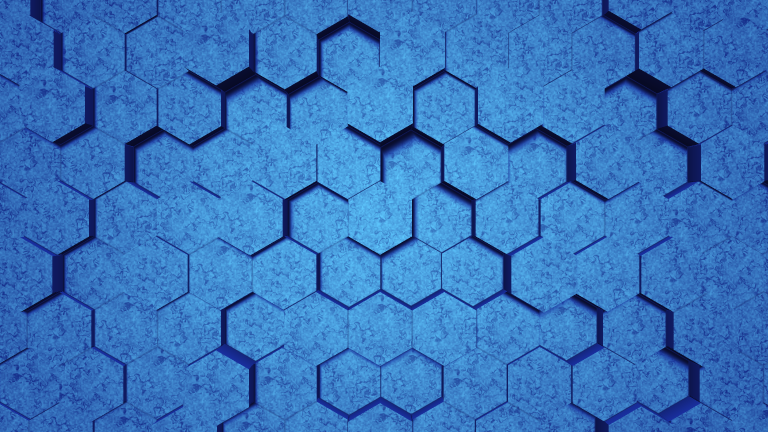
A Shadertoy shader for this background:

```glsl
// Field of blue stone hexagonal pillars at mixed heights, seen from above.
// Height layers are walked from top to bottom, each scaled for perspective;
// the first pillar reached gives a grained top or a shaded side wall.
#define TILES_ACROSS 12.0
#define LEVELS 16
#define DEPTH 0.068
#define GRID_SHIFT vec2(0.06, 0.03)
#define SEAM_WIDTH 0.016
#define SHADOW_REACH 0.30
#define GRAIN_SCALE 13.0
#define GRAIN_CONTRAST 1.25
#define SAMPLES 3

const vec3 STONE_LIGHT = vec3(0.31, 0.66, 0.90);
const vec3 STONE_DARK  = vec3(0.165, 0.35, 0.67);
const vec3 WALL_LIT    = vec3(0.10, 0.19, 0.64);
const vec3 WALL_SIDE   = vec3(0.06, 0.10, 0.37);
const vec3 WALL_DARK   = vec3(0.03, 0.04, 0.15);
const vec3 SHADOW_RIM  = vec3(0.09, 0.18, 0.62);

float hash(vec2 p) {
    vec3 q = fract(p.xyx * vec3(0.1031, 0.1030, 0.0973));
    q += dot(q, q.yzx + 33.33);
    return fract((q.x + q.y) * q.z);
}

float noise(vec2 p) {
    vec2 i = floor(p), f = fract(p);
    f = f * f * (3.0 - 2.0 * f);
    return mix(mix(hash(i), hash(i + vec2(1, 0)), f.x),
               mix(hash(i + vec2(0, 1)), hash(i + vec2(1, 1)), f.x), f.y);
}

// Centre of the unit-wide hexagon that holds p
vec2 hexCentre(vec2 p) {
    vec2 s = vec2(1.0, 1.7320508);
    vec2 a = round(p / s) * s;
    vec2 b = (round(p / s - 0.5) + 0.5) * s;
    return dot(p - a, p - a) < dot(p - b, p - b) ? a : b;
}

vec2 hexId(vec2 centre) { return round(centre * vec2(2.0, 1.1547)); }

// Most pillars stand almost flush, some are sunk and a few raised
int pillarLevel(vec2 id) {
    float kind = hash(id + 17.0), r = hash(id + 71.0);
    if (kind < 0.24) return int(r * 5.0);
    if (kind < 0.82) return 9 + int(r * 3.0);
    return 13 + int(r * 3.99);
}

// Rough stone: broken dark cracks, speckle and soft mottling
float grain(vec2 p) {
    vec2 q = p + 1.1 * vec2(noise(p * 1.3), noise(p * 1.3 + 40.0));
    float rough = noise(q * 2.7 + 20.0) - 0.5;
    float relief = noise(q) - 0.5 + 0.45 * rough;
    float crack = 1.0 - smoothstep(0.02, 0.15, abs(relief));
    crack *= smoothstep(0.2, 0.65, noise(p * 0.55 + 70.0));
    float speckle = noise(p * 3.6 + 11.0) - 0.5;
    float mottle = noise(p * 0.4 + 90.0) - 0.5;
    return 0.10 - 0.50 * crack + 0.38 * speckle + 0.22 * rough + 0.15 * mottle;
}

// Stone top with seams and shadows from taller neighbours
vec3 shadeTop(vec2 q, vec2 centre, int level, float glow) {
    vec2 id = hexId(centre), local = q - centre;
    float tone = glow + 0.08 * (hash(id + 5.0) - 0.5);
    tone += GRAIN_CONTRAST * grain(local * GRAIN_SCALE + 30.0 * hash(id) + 60.0);
    vec3 col = mix(STONE_DARK, STONE_LIGHT, tone);
    float rim = 0.0, core = 0.0, seam = 0.0;
    for (int k = 0; k < 6; k++) {
        float a = float(k) * 1.0471976;
        vec2 n = vec2(cos(a), sin(a));
        int rise = pillarLevel(id + round(n * vec2(2.0, 1.1547))) - level;
        float d = 0.5 - dot(local, n);
        float edge = 1.0 - smoothstep(0.3 * SEAM_WIDTH, 1.3 * SEAM_WIDTH, d);
        seam = max(seam, edge * (rise > 0 ? 0.9 : (rise == 0 ? 0.25 : 0.0)));
        if (rise > 0) {
            float h = float(rise) / float(LEVELS);
            float facing = clamp(0.4 + 0.7 * n.y - 0.25 * n.x, 0.0, 1.0);
            float reach = 0.02 + SHADOW_REACH * h * facing;
            float strength = min(1.0, 4.0 * h) * smoothstep(0.0, 0.4, facing);
            rim = max(rim, strength * (1.0 - smoothstep(0.25 * reach, reach, d)));
            core = max(core, strength * (1.0 - smoothstep(0.1 * reach, 0.6 * reach, d)));
        }
    }
    col = mix(col, SHADOW_RIM, 0.9 * rim);
    col = mix(col, WALL_DARK, 0.95 * core);
    return mix(col, WALL_SIDE, seam);
}

// Side wall: blue when it faces up, almost black when it faces down
vec3 shadeWall(vec2 local, float heightShare) {
    float a = round(atan(local.y, local.x) / 1.0471976) * 1.0471976;
    float up = sin(a);
    vec3 col = up > 0.0 ? mix(WALL_SIDE, WALL_LIT, up) : mix(WALL_SIDE, WALL_DARK, -up);
    return col * mix(0.75, 1.05, heightShare);
}

vec3 scene(vec2 p) {
    float glow = 0.98 - 0.90 * smoothstep(-0.5, 7.2, length(p * vec2(1.0, 1.2)));
    for (int layer = LEVELS; layer >= 0; layer--) {
        float h = float(layer) / float(LEVELS);
        vec2 q = p * (1.0 - DEPTH * (h - 0.65)) + GRID_SHIFT;
        vec2 centre = hexCentre(q);
        int level = pillarLevel(hexId(centre));
        if (level == layer) return shadeTop(q, centre, level, glow);
        if (level > layer) return shadeWall(q - centre, float(layer) / float(level));
    }
    return WALL_DARK;
}

void mainImage(out vec4 fragColor, in vec2 fragCoord) {
    vec3 sum = vec3(0.0);
    for (int i = 0; i < SAMPLES * SAMPLES; i++) {
        vec2 cell = vec2(float(i % SAMPLES), float(i / SAMPLES));
        vec2 jitter = (cell + 0.5) / float(SAMPLES) - 0.5;
        vec2 p = (fragCoord + jitter - 0.5 * iResolution.xy) / iResolution.x;
        sum += scene(p * TILES_ACROSS);
    }
    fragColor = vec4(sum / float(SAMPLES * SAMPLES), 1.0);
}
```
